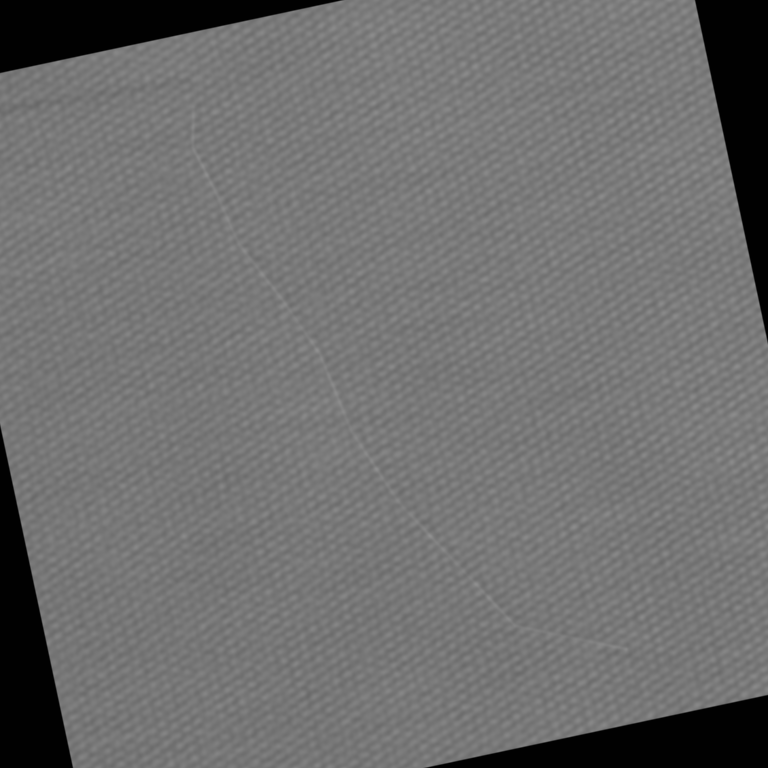
Write a Shadertoy shader that draws this texture.

```glsl
// Draws a tilted square of grey woven cloth with a faint crease, on black.

const float TAU = 6.2831853;
const float TILT = 0.2094;                // cloth rotation, 12 degrees
const vec2 THREADS = vec2(32.0, 75.0);    // weave periods across and down
const vec3 BACKDROP = vec3(0.002);
const vec3 CLOTH = vec3(0.474);

vec2 hashGradient(vec2 cell) {
    vec3 p = fract(cell.xyx * vec3(0.1031, 0.1030, 0.0973));
    p += dot(p, p.yzx + 33.33);
    float angle = TAU * fract((p.x + p.y) * p.z);
    return vec2(cos(angle), sin(angle));
}

// Gradient noise, roughly -0.7 to 0.7
float gradientNoise(vec2 p) {
    vec2 i = floor(p), f = p - i;
    vec2 u = f * f * f * (f * (f * 6.0 - 15.0) + 10.0);
    float a = dot(hashGradient(i), f);
    float b = dot(hashGradient(i + vec2(1, 0)), f - vec2(1, 0));
    float c = dot(hashGradient(i + vec2(0, 1)), f - vec2(0, 1));
    float d = dot(hashGradient(i + vec2(1, 1)), f - vec2(1, 1));
    return mix(mix(a, b, u.x), mix(c, d, u.x), u.y);
}

vec2 rotate(vec2 p, float angle) {
    float c = cos(angle), s = sin(angle);
    return vec2(c * p.x - s * p.y, s * p.x + c * p.y);
}

float boxDistance(vec2 p, vec2 halfSize) {
    vec2 d = abs(p) - halfSize;
    return length(max(d, 0.0)) + min(max(d.x, d.y), 0.0);
}

float segmentDistance(vec2 p, vec2 a, vec2 b) {
    vec2 ap = p - a, ab = b - a;
    return length(ap - ab * clamp(dot(ap, ab) / dot(ab, ab), 0.0, 1.0));
}

// Soft stroke profile: 1 on the line, fading over the given width
float softStroke(float dist, float width) {
    return exp(-dist * dist / (width * width));
}

// Staggered threads: strong diagonal ridges broken into small bumps
float weave(vec2 p, vec2 threads) {
    vec2 q = TAU * threads * p;
    return cos(q.x - q.y) + 0.35 * cos(q.x + q.y) + 0.38 * cos(2.0 * q.x);
}

// Long bent crease running down the cloth
float creaseDistance(vec2 uv) {
    vec2 bends[9] = vec2[9](
        vec2(0.252, 0.860), vec2(0.251, 0.808), vec2(0.280, 0.752),
        vec2(0.311, 0.682), vec2(0.369, 0.608), vec2(0.417, 0.538),
        vec2(0.458, 0.438), vec2(0.520, 0.345), vec2(0.671, 0.185));
    float dist = segmentDistance(uv, bends[8], vec2(0.815, 0.155));
    for (int i = 0; i < 8; i++)
        dist = min(dist, segmentDistance(uv, bends[i], bends[i + 1]));
    return dist;
}

// Brightness change from the crease and the two dark folds at its ends
float creaseShade(vec2 uv) {
    float wear = 0.65 + 0.7 * gradientNoise(uv * 13.0);
    float light = 0.055 * wear * softStroke(creaseDistance(uv), 0.0026);
    float shadow = 0.014 * softStroke(creaseDistance(uv - vec2(0.006, 0.004)), 0.005);
    float topFold = softStroke(segmentDistance(uv, vec2(-0.02, 0.853), vec2(0.24, 0.893)), 0.006);
    float endFold = softStroke(segmentDistance(uv, vec2(0.785, 0.152), vec2(0.825, 0.146)), 0.006);
    return light - shadow - 0.030 * topFold - 0.022 * endFold;
}

// Brightness of the cloth around its mean
float clothShade(vec2 p) {
    vec2 warped = p + 0.0022 * vec2(gradientNoise(p * 9.0), gradientNoise(p * 9.0 + 40.0));
    float contrast = 0.021 + 0.006 * p.x + 0.012 * gradientNoise(p * 24.0);
    float threads = contrast * weave(warped, THREADS);
    float grain = 0.030 * gradientNoise(p * 130.0) + 0.018 * gradientNoise(p * 70.0 + 17.0);
    float streaks = 0.016 * gradientNoise(p * vec2(6.0, 60.0) + 5.0);
    float blotches = 0.014 * gradientNoise(p * 5.0 + 9.0);
    float lighting = 0.014 * (p.x + p.y);
    return threads + grain + streaks + blotches + lighting;
}

void mainImage(out vec4 fragColor, in vec2 fragCoord) {
    float pixel = 1.0 / min(iResolution.x, iResolution.y);
    vec2 uv = (fragCoord - 0.5 * iResolution.xy) * pixel + 0.5;
    vec2 p = rotate(uv - 0.5, -TILT);

    vec3 cloth = CLOTH + clothShade(p) + creaseShade(uv);
    float edge = boxDistance(p, vec2(0.5));
    float coverage = 1.0 - smoothstep(-pixel, pixel, edge);
    fragColor = vec4(mix(BACKDROP, cloth, coverage), 1.0);
}
```
